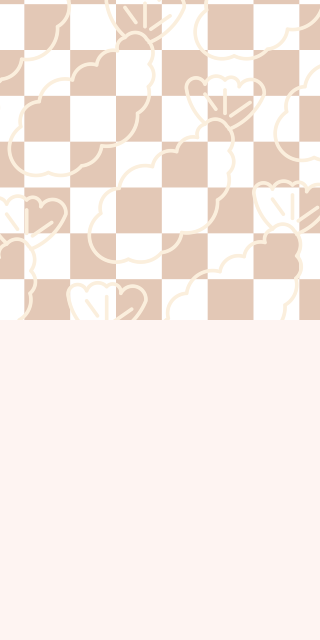
Reproduce this pattern procedurally as a WebGL 1 fragment shader.

```glsl
precision highp float;
uniform vec2 u_resolution;

const float CANVAS_WIDTH = 384.0; // design units across the canvas
const float CELL = 55.0;
const float HALF_STROKE = 2.2;
const vec3 WHITE = vec3(1.0);
const vec3 TAN = vec3(0.89, 0.785, 0.715);
const vec3 CREAM = vec3(0.985, 0.937, 0.868);
const vec3 BLUSH = vec3(0.996, 0.955, 0.949);

// Distance to a circular arc from a to b, rising to the left of a->b
float arc(vec2 p, vec2 a, vec2 b, float rise) {
  float halfChord = 0.5 * length(b - a);
  vec2 along = normalize(b - a);
  vec2 outward = vec2(-along.y, along.x);
  float radius = (halfChord * halfChord + rise * rise) / (2.0 * rise);
  vec2 center = 0.5 * (a + b) + outward * (rise - radius);
  vec2 q = vec2(abs(dot(p - center, along)), dot(p - center, outward));
  vec2 tip = vec2(halfChord, radius - rise);
  return q.x * tip.y < q.y * tip.x ? abs(length(q) - radius) : length(q - tip);
}

float segment(vec2 p, vec2 a, vec2 b) {
  vec2 ab = b - a;
  return length(p - a - ab * clamp(dot(p - a, ab) / dot(ab, ab), 0.0, 1.0));
}

// Scalloped outline, clockwise from the underside
float body(vec2 p) {
  float d = arc(p, vec2(-106, -168), vec2(-139, -113), 30.0);
  d = min(d, arc(p, vec2(-139, -113), vec2(-117, -83), 9.0));
  d = min(d, arc(p, vec2(-117, -83), vec2(-77, -57), 11.0));
  d = min(d, arc(p, vec2(-77, -57), vec2(-48, -39), 8.0));
  d = min(d, arc(p, vec2(-48, -39), vec2(-23, -22), 7.0));
  d = min(d, arc(p, vec2(-23, -22), vec2(-14, -6), 4.0));
  d = min(d, arc(p, vec2(-14, -6), vec2(12, -8), 7.0));
  d = min(d, arc(p, vec2(12, -8), vec2(15, -38), 6.0));
  d = min(d, arc(p, vec2(15, -38), vec2(14, -65), 6.0));
  d = min(d, arc(p, vec2(14, -65), vec2(1, -97), 6.0));
  d = min(d, arc(p, vec2(1, -97), vec2(-42, -136), 14.0));
  d = min(d, arc(p, vec2(-42, -136), vec2(-66, -160), 6.0));
  return min(d, arc(p, vec2(-66, -160), vec2(-106, -168), 7.0));
}

// Lobed fan with three ribs
float tail(vec2 p) {
  float d = arc(p, vec2(-14, -5), vec2(-36, 35), 4.0);
  d = min(d, arc(p, vec2(-36, 35), vec2(-14, 42), 11.0));
  d = min(d, arc(p, vec2(-14, 42), vec2(10, 47), 7.0));
  d = min(d, arc(p, vec2(10, 47), vec2(27, 39), 7.0));
  d = min(d, arc(p, vec2(27, 39), vec2(57, 30), 13.0));
  d = min(d, arc(p, vec2(57, 30), vec2(15, -12), 6.0));
  d = min(d, segment(p, vec2(10, 35), vec2(10, 7)));
  d = min(d, segment(p, vec2(-14, 30), vec2(-1, 12)));
  return min(d, segment(p, vec2(40, 20), vec2(17, 4)));
}

// Diagonal chains of motifs, repeated sideways with a slight lift
vec2 motifAnchor(float link, float chain) {
  vec2 start = vec2(260, 625) + link * vec2(96, -104);
  start += step(1.0, link) * vec2(-15, -22);
  float lift = link < -1.0 ? 36.0 : 18.0;
  return start + chain * vec2(319.0, lift);
}

float motifs(vec2 p) {
  float d = CANVAS_WIDTH;
  for (int chain = -1; chain <= 1; chain++) {
    for (int link = -2; link <= 2; link++) {
      vec2 q = p - motifAnchor(float(link), float(chain));
      d = min(d, min(body(q), tail(q)));
    }
  }
  return d;
}

// Triangle wave, positive on even cells and negative on odd ones
vec2 cellSide(vec2 c) {
  return abs(mod(c - 0.5, 2.0) - 1.0) - 0.5;
}

float checker(vec2 p, float pixel) {
  vec2 cell = vec2(p.x - 29.2, 763.0 - p.y) / CELL;
  vec2 side = clamp(cellSide(cell) * CELL / pixel, -0.5, 0.5);
  return 0.5 + 2.0 * side.x * side.y;
}

void main() {
  float pixel = CANVAS_WIDTH / u_resolution.x;
  vec2 p = gl_FragCoord.xy * pixel;

  // Checkerboard with outlined motifs
  vec3 color = mix(WHITE, TAN, checker(p, pixel));
  float edge = motifs(p) - HALF_STROKE;
  color = mix(color, CREAM, 1.0 - smoothstep(-0.6 * pixel, 0.6 * pixel, edge));

  // Plain lower half
  float upper = clamp((p.y - CANVAS_WIDTH) / pixel + 0.5, 0.0, 1.0);
  gl_FragColor = vec4(mix(BLUSH, color, upper), 1.0);
}
```
